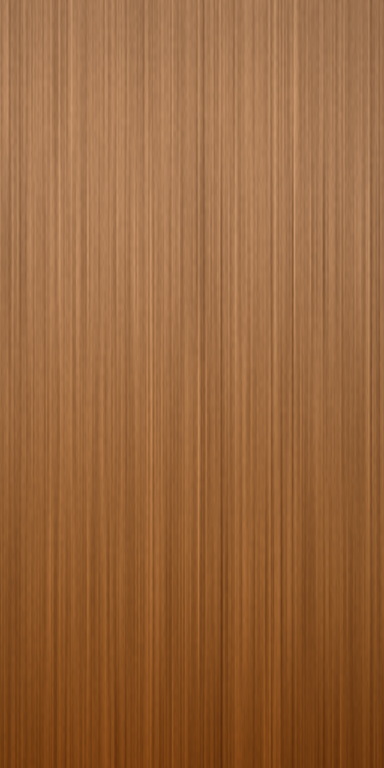
Write a Shadertoy shader that draws this texture.

```glsl
// Fine vertical wood grain fading from pale tan down to deep amber brown.

const vec3 SHADOW_BROWN = vec3(0.445, 0.222, 0.045);
const vec3 AMBER = vec3(0.57, 0.35, 0.165);
const vec3 PALE_TAN = vec3(0.685, 0.498, 0.348);

float hash(vec2 cell) {
    vec3 q = fract(vec3(cell.xyx) * 0.1031);
    q += dot(q, q.yzx + 33.33);
    return fract((q.x + q.y) * q.z);
}

// Smooth noise between random lattice values, from -1 to 1.
float valueNoise(vec2 p) {
    vec2 cell = floor(p);
    vec2 f = fract(p);
    f = f * f * (3.0 - 2.0 * f);
    float low = mix(hash(cell), hash(cell + vec2(1.0, 0.0)), f.x);
    float high = mix(hash(cell + vec2(0.0, 1.0)), hash(cell + vec2(1.0, 1.0)), f.x);
    return 2.0 * mix(low, high, f.y) - 1.0;
}

// Layers of stretched noise: narrow bands down to hair-thin fibres.
float fibres(vec2 p, float density, float stretch) {
    float sum = 0.0;
    float weight = 0.11;
    for (int i = 0; i < 4; i++) {
        float layer = float(i);
        sum += weight * valueNoise(vec2(p.x * density, p.y * stretch) + 37.0 * layer);
        density *= 2.0;
        stretch *= 1.35;
        weight *= 1.9;
    }
    return sum;
}

// Cellular lines: one thin upright line at a random place in each column.
float scatteredLines(vec2 p, float columns, float width, float seed) {
    float x = p.x * columns;
    float halfWidth = width * columns;
    float cover = 0.0;
    for (int i = -1; i <= 1; i++) {
        float column = floor(x) + float(i);
        float centre = column + hash(vec2(column + 11.0, seed));
        float strength = hash(vec2(column + 11.0, seed + 5.0));
        float fade = 0.6 + 0.4 * valueNoise(vec2(column + 0.5, p.y * 2.2 + seed));
        float line = 1.0 - smoothstep(0.0, halfWidth, abs(x - centre));
        cover = max(cover, line * strength * strength * fade);
    }
    return cover;
}

// Vertical colour ramp with a slightly dimmed top edge.
vec3 woodTone(float height) {
    vec3 tone = mix(SHADOW_BROWN, AMBER, smoothstep(-0.12, 0.32, height));
    tone = mix(tone, PALE_TAN, smoothstep(0.15, 0.82, height));
    return tone * (1.0 - 0.05 * smoothstep(0.84, 1.0, height));
}

// Gentle darkening toward the sides, stronger on the right.
float sideShade(float x) {
    float left = 1.0 - smoothstep(0.0, 0.14, x);
    float right = smoothstep(0.62, 1.0, x);
    return 1.0 - 0.03 * left - 0.06 * right;
}

void mainImage(out vec4 fragColor, in vec2 fragCoord) {
    vec2 p = fragCoord / iResolution.x;
    float height = fragCoord.y / iResolution.y;

    // Base colour, with each fibre shifting the ramp a little
    float grain = fibres(p, 30.0, 0.9);
    vec3 color = woodTone(height + 0.03 * grain) * sideShade(p.x);

    // Long fibres, fine flecks and thin dark and light lines
    float fleck = valueNoise(vec2(p.x * 256.0, p.y * 60.0));
    float dark = scatteredLines(p, 68.0, 0.0048, 3.0);
    float light = scatteredLines(p, 74.0, 0.0045, 19.0);
    float shade = 0.12 * grain + 0.035 * fleck - 0.29 * dark + 0.2 * light;
    color *= 1.0 + shade * vec3(0.85, 1.0, 1.2);

    fragColor = vec4(clamp(color, 0.0, 1.0), 1.0);
}
```
